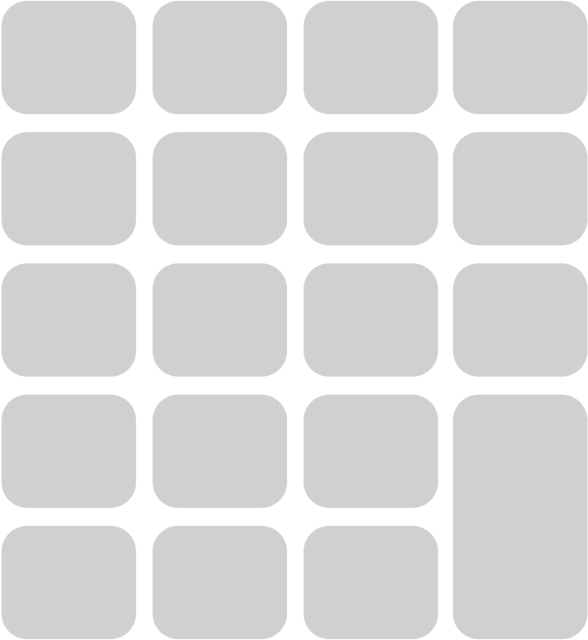
Reproduce this pattern procedurally as a WebGL 2 fragment shader.

```glsl
#version 300 es
precision highp float;
// A grid of soft grey rounded tiles, four columns by five rows, on white.
// Each tile is a rounded-box distance; the two lowest tiles of the last
// column are merged into one tall tile.

uniform vec2 u_resolution;
out vec4 fragColor;

const vec2 CANVAS = vec2(470.0, 512.0);      // design units
const int COLUMNS = 4;
const int ROWS = 5;
const vec2 FIRST_CENTER = vec2(55.0, 46.0);  // lower-left tile
const vec2 PITCH = vec2(120.7, 105.0);
const float LAST_COLUMN_SHIFT = -1.3;
const vec2 HALF_SIZE = vec2(53.75, 45.3);
const float CORNER_RADIUS = 20.5;
const float EDGE_WIDTH = 1.3;
const vec3 TILE_COLOR = vec3(0.816);
const vec3 BACKGROUND = vec3(1.0);

float roundedBox(vec2 p, vec2 halfSize, float radius) {
    vec2 q = abs(p) - halfSize + radius;
    return length(max(q, 0.0)) + min(max(q.x, q.y), 0.0) - radius;
}

float tileDistance(vec2 p) {
    float nearest = 1e4;
    for (int column = 0; column < COLUMNS; column++) {
        bool isLast = column == COLUMNS - 1;
        for (int row = 0; row < ROWS; row++) {
            vec2 center = FIRST_CENTER + PITCH * vec2(column, row);
            vec2 halfSize = HALF_SIZE;
            if (isLast) {
                center.x += LAST_COLUMN_SHIFT;
                // The lowest tile grows upward over its neighbour.
                if (row == 1) continue;
                if (row == 0) {
                    center.y += 0.5 * PITCH.y;
                    halfSize.y += 0.5 * PITCH.y;
                }
            }
            nearest = min(nearest, roundedBox(p - center, halfSize, CORNER_RADIUS));
        }
    }
    return nearest;
}

void main() {
    vec2 p = gl_FragCoord.xy / u_resolution * CANVAS;
    float coverage = 1.0 - smoothstep(-0.5 * EDGE_WIDTH, 0.5 * EDGE_WIDTH, tileDistance(p));
    fragColor = vec4(mix(BACKGROUND, TILE_COLOR, coverage), 1.0);
}
```
